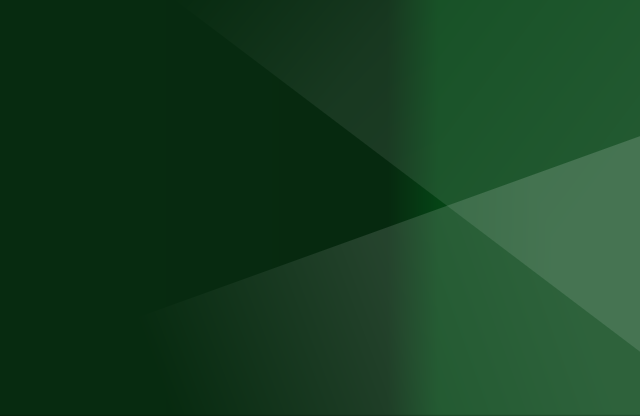
A WebGL 2 fragment shader for this background:

```glsl
#version 300 es
precision highp float;
// Dark green backdrop with two crossing translucent wedges and a soft vertical fold.

#define FOLD_START 0.605
#define FOLD_END 0.685
#define FALLING_EDGE vec4(0.2734, 1.0, 1.0, 0.1546)
#define RISING_EDGE vec4(0.2148, 0.2369, 1.0, 0.6727)
#define DEEP_GREEN vec3(0.029, 0.168, 0.063)
#define SHADE_GREEN vec3(0.024, 0.159, 0.059)
#define BRIGHT_GREEN vec3(0.020, 0.265, 0.084)
#define BORDER_HEIGHT 0.003
#define BORDER_SHADE 0.18

uniform vec2 u_resolution;
out vec4 fragColor;

// Position relative to an edge: x runs 0 to 1 along it,
// y is the signed distance above it in canvas heights.
vec2 edgeCoords(vec2 uv, vec4 edge) {
    vec2 scale = vec2(u_resolution.x / u_resolution.y, 1.0);
    vec2 span = (edge.zw - edge.xy) * scale;
    vec2 offset = (uv - edge.xy) * scale;
    float size = length(span);
    return vec2(dot(offset, span) / size, dot(offset, vec2(-span.y, span.x))) / size
         * vec2(1.0, 1.0);
}

// Antialiased coverage of the positive side.
float coverage(float distanceToEdge) {
    return clamp(distanceToEdge * u_resolution.y + 0.5, 0.0, 1.0);
}

float ramp(float start, float end, float x) {
    return clamp((x - start) / (end - start), 0.0, 1.0);
}

void main() {
    vec2 uv = gl_FragCoord.xy / u_resolution;

    // Base: deep green, faintly shaded before the bright fold.
    vec3 color = mix(DEEP_GREEN, SHADE_GREEN, ramp(0.2, FOLD_START, uv.x));
    color = mix(color, BRIGHT_GREEN, ramp(FOLD_START, FOLD_END, uv.x));

    // Upper wedge of light, growing along the falling edge.
    vec2 upper = edgeCoords(uv, FALLING_EDGE);
    float upperLight = 0.072 * ramp(0.0, 0.32, upper.x) + 0.046 * ramp(0.32, 0.8, upper.x);
    color = mix(color, vec3(1.0), upperLight * coverage(upper.y));

    // Lower wedge of light, growing along the rising edge.
    vec2 lower = edgeCoords(uv, RISING_EDGE);
    float lowerLight = 0.120 * ramp(0.0, 0.46, lower.x) + 0.042 * ramp(0.46, 0.78, lower.x);
    color = mix(color, vec3(1.0), lowerLight * coverage(-lower.y));

    // Thin shade along the bottom border.
    color *= 1.0 - BORDER_SHADE * coverage(BORDER_HEIGHT - uv.y);

    fragColor = vec4(color, 1.0);
}
```
